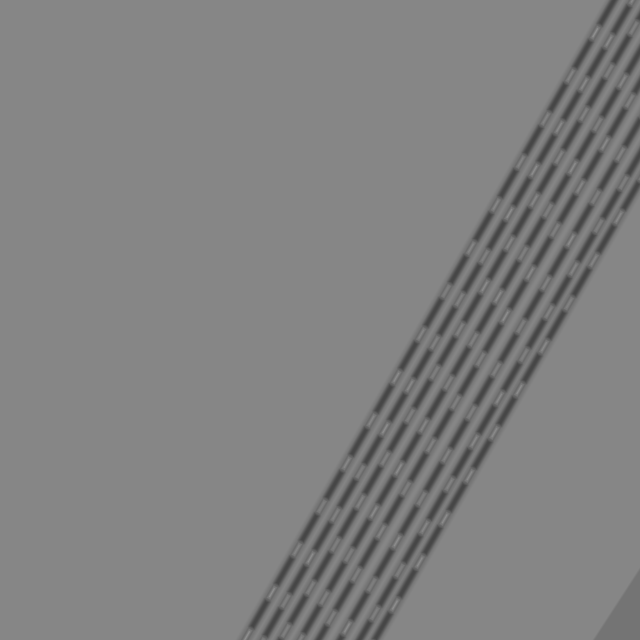
A WebGL 2 fragment shader for this pattern:

```glsl
#version 300 es
precision highp float;
// Eight slanted lanes of soft dark dashes cross a flat grey field; each gap
// holds a faint outlined capsule with a thin pale streak. Lanes are looped in a
// rotated frame and repeated along their length; a grey wedge fills a corner.

uniform vec2 u_resolution;
out vec4 fragColor;

// x: distance of the lane across the band, y: phase of its gaps
const vec2 LANES[8] = vec2[8](
    vec2(0.331, 0.56), vec2(0.356, 0.55), vec2(0.3795, 0.03), vec2(0.406, 0.99),
    vec2(0.431, 0.72), vec2(0.460, 0.70), vec2(0.4865, 0.23), vec2(0.507, 0.58));

float hash(vec2 cell) {
    return fract(sin(dot(cell, vec2(127.1, 311.7))) * 4375.85);
}

float boxDistance(vec2 p, vec2 halfSize) {
    vec2 q = abs(p) - halfSize;
    return length(max(q, 0.0)) + min(max(q.x, q.y), 0.0);
}

void main() {
    vec2 uv = gl_FragCoord.xy / u_resolution;
    float pixel = 1.0 / min(u_resolution.x, u_resolution.y);
    float soft = max(0.0024, pixel);
    float grey = 0.527;

    // Rotated frame: across the band and along its 60 degree direction
    float across = dot(uv, vec2(0.866, -0.5));
    float along = dot(uv, vec2(0.5, 0.866));
    float period = 0.0777;

    // Continuous shade around every lane, merged so that overlaps do not add up
    float shade = 0.0;
    for (int i = 0; i < 8; i++) {
        float side = abs(across - LANES[i].x);
        shade = max(shade, 1.0 - smoothstep(0.004, 0.0145, side));
    }
    grey = mix(grey, 0.445, shade);

    for (int i = 0; i < 8; i++) {
        float side = across - LANES[i].x;
        float turn = along / period - LANES[i].y;
        float id = floor(turn + 0.5);
        vec2 gap = vec2((turn - id) * period, side);
        vec2 dash = vec2((fract(turn) - 0.5) * period, side);

        // Gap capsule: dim fill, darker rim, pale streak of varying strength
        float capsule = boxDistance(gap, vec2(0.0105, 0.0025)) - 0.0015;
        float rim = 1.0 - smoothstep(0.0, soft, abs(capsule));
        float streak = 1.0 - smoothstep(-0.0005, soft, boxDistance(gap, vec2(0.007, 0.0001)));
        grey = mix(grey, 0.47, 1.0 - smoothstep(-soft, soft, capsule));
        grey = mix(grey, 0.39, 0.6 * rim);
        float glint = hash(vec2(id, float(i)));
        grey = mix(grey, 0.6, streak * mix(0.2, 0.8, glint * glint));

        // Dark dash with a wide soft edge
        float body = boxDistance(dash, vec2(0.0243, 0.0042));
        grey = mix(grey, 0.275, 1.0 - smoothstep(-0.0035, 0.0042, body));
    }

    // Wedge in the lower right corner
    float wedge = dot(uv, vec2(0.838, -0.546)) - 0.777;
    grey = mix(grey, 0.455, smoothstep(-soft, soft, wedge));

    fragColor = vec4(vec3(grey), 1.0);
}
```
